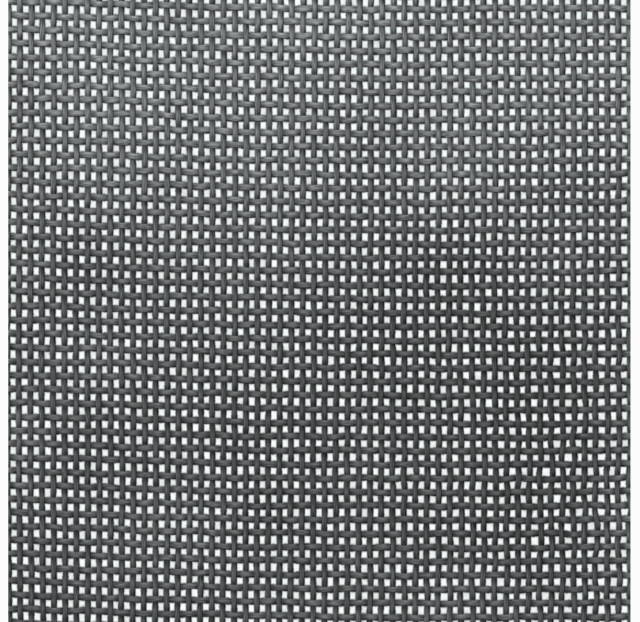
Write a WebGL 1 fragment shader that draws this texture.

```glsl
precision highp float;
uniform vec2 u_resolution;

const float PI = 3.14159;

float hash(vec2 p) {
  return fract(sin(dot(p, vec2(12.9898, 78.233))) * 43758.5453);
}

float noise(vec2 p) {
  vec2 i = floor(p);
  vec2 f = fract(p);
  f = f * f * (3.0 - 2.0 * f);
  return mix(mix(hash(i), hash(i + vec2(1.0, 0.0)), f.x),
             mix(hash(i + vec2(0.0, 1.0)), hash(i + vec2(1.0, 1.0)), f.x), f.y);
}

// Soft-edged band around a thread's centre line
float band(float offset, float halfWidth, float blur) {
  return 1.0 - smoothstep(halfWidth - blur, halfWidth + blur, abs(offset));
}

// Rounded strand: across is -1..1 over its width, lift is -1 under to 1 over
vec3 strand(float across, float lift, float grain, float light) {
  float bulge = sqrt(max(0.0, 1.0 - across * across));
  float tone = 0.14 + 0.15 * bulge + 0.08 * lift + 0.07 * across;
  tone += 0.12 * (grain - 0.5);
  return vec3(0.97, 1.0, 1.0) * max(tone * light, 0.09);
}

void main() {
  vec2 uv = gl_FragCoord.xy / u_resolution;
  vec2 count = vec2(55.0, 45.0);
  vec2 sheet = vec2((uv.x - 0.013) / 0.972, uv.y);

  // Slightly sagging rows, one cell per crossing
  vec2 p = sheet * count;
  p.y += 0.5 * uv.x + 0.3 * sin(PI * uv.x) + 0.12 * noise(uv * 5.0);
  p.x += 0.2 * (noise(uv * 4.0 + 9.0) - 0.5);
  vec2 cell = floor(p + 0.5);
  vec2 d = p - cell;

  // Threads wander more towards the lower right
  float loose = 0.08 + 0.2 * smoothstep(0.4, 1.0, uv.x) * (1.0 - smoothstep(0.2, 0.75, uv.y));
  d.x += loose * (noise(vec2(cell.x * 7.0, p.y * 0.8)) - 0.5);
  d.y += 0.14 * (noise(vec2(p.x * 0.6, cell.y * 7.0 + 31.0)) - 0.5);

  vec2 halfWidth = vec2(0.235, 0.225);
  halfWidth += 0.03 * (vec2(hash(cell), hash(cell + 17.0)) - 0.5);
  vec2 blur = 0.6 * count / u_resolution + 0.03;
  float warpMask = band(d.x, halfWidth.x, blur.x);
  float weftMask = band(d.y, halfWidth.y, blur.y);

  // Uneven light: brighter at the top, dim in the lower right
  float light = 0.98 + 0.35 * smoothstep(0.4, 1.0, uv.y);
  light -= 0.16 * (1.0 - smoothstep(0.0, 0.5, distance(uv, vec2(0.68, 0.38))));
  light += 0.2 * (noise(uv * 7.0) - 0.5);

  // Plain weave: the two sets rise and dip in turn
  float warpLift = cos(PI * (p.y + cell.x));
  float weftLift = -cos(PI * (p.x + cell.y));
  float warpGrain = noise(vec2(p.x * 9.0, p.y * 2.5));
  float weftGrain = noise(vec2(p.x * 2.5, p.y * 9.0) + 50.0);
  vec3 warp = strand(-d.x / halfWidth.x, warpLift, warpGrain, light);
  vec3 weft = strand(d.y / halfWidth.y, weftLift, weftGrain, light * 1.15);

  // Pale backing in the openings, shaded beside the threads
  vec2 gap = smoothstep(halfWidth, halfWidth + 0.16, abs(d));
  float glow = 0.68 + 0.27 * gap.x * gap.y;
  glow += 0.08 * (hash(floor(p) + 3.0) - 0.5) + 0.06 * (noise(p * 5.0) - 0.5);
  vec3 backing = vec3(0.98, 1.0, 1.0) * glow;

  // Layer the threads by the parity of the crossing
  vec3 warpOnTop = mix(mix(backing, weft, weftMask), warp, warpMask);
  vec3 weftOnTop = mix(mix(backing, warp, warpMask), weft, weftMask);
  vec3 color = mix(warpOnTop, weftOnTop, mod(cell.x + cell.y, 2.0));

  // White margins at the sides
  float edge = 0.7 / u_resolution.x;
  float inside = smoothstep(-edge, edge, uv.x - 0.013) * (1.0 - smoothstep(-edge, edge, uv.x - 0.985));
  color = mix(vec3(0.99), color, inside);

  gl_FragColor = vec4(clamp(color, 0.0, 1.0), 1.0);
}
```
